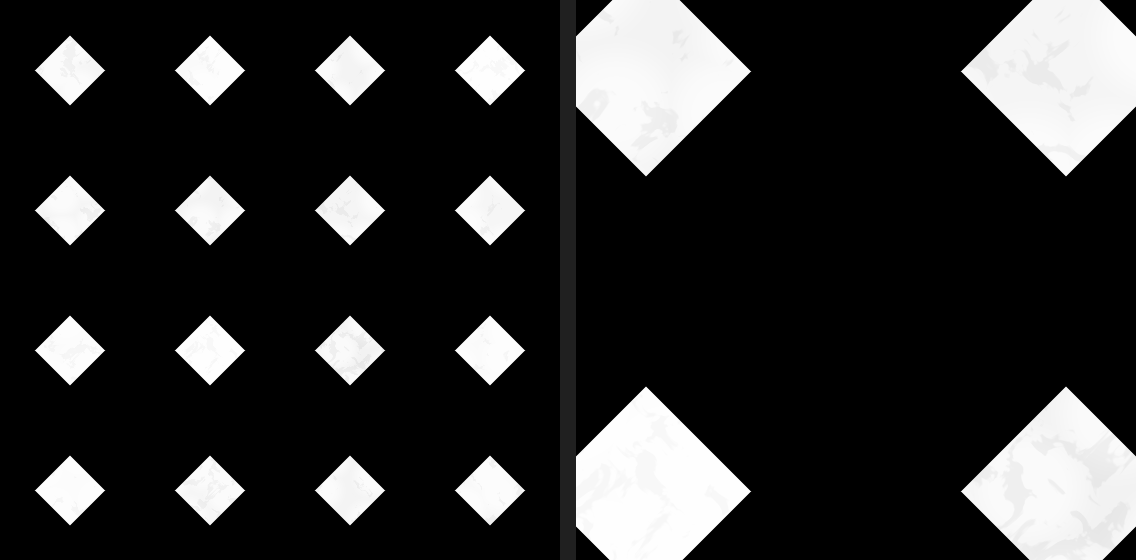
Left, the full canvas; right, a detail of the centre.
Write a WebGL 1 fragment shader that draws this pattern.

```glsl
precision highp float;
// Four by four grid of white diamonds on black, each with its own faint grey wear.

#define REPEATS 4.0
#define HALF_DIAGONAL 0.25
#define CENTER vec2(0.5, 0.4965)
#define GROUND vec3(0.0)
#define PAINT vec3(0.998)
#define CLOUD_DEPTH 0.055
#define FLAKE_DEPTH 0.045
#define CLOUD_SCALE 16.0
#define FLAKE_SCALE 32.0
#define SEED 7.0

uniform vec2 u_resolution;

const float TAU = 6.2831853;

vec2 hash2(vec2 p) {
  vec3 q = fract(p.xyx * vec3(0.1031, 0.1030, 0.0973));
  q += dot(q, q.yzx + 33.33);
  return fract((q.xx + q.yz) * q.zy);
}

// Distance to the nearest scattered point, wrapping over the unit square
float cellular(vec2 uv, float scale) {
  vec2 p = uv * scale;
  vec2 cell = floor(p);
  float nearest = 2.0;
  for (int y = -1; y <= 1; y++) {
    for (int x = -1; x <= 1; x++) {
      vec2 neighbor = cell + vec2(float(x), float(y));
      vec2 point = neighbor + hash2(mod(neighbor, scale) + scale + SEED);
      nearest = min(nearest, length(p - point));
    }
  }
  return nearest;
}

// Octaves of cellular noise, bent by periodic sines for ragged outlines
float mottle(vec2 uv, float scale) {
  vec2 warped = uv + 0.006 * sin(TAU * (uv.yx * 13.0 + uv * 5.0))
                   + 0.002 * sin(TAU * (uv.yx * 41.0 - uv * 17.0));
  float sum = 0.0;
  float weight = 0.5;
  for (int i = 0; i < 4; i++) {
    sum += weight * cellular(warped, scale);
    scale *= 2.0;
    weight *= 0.6;
  }
  return sum / 1.088;
}

void main() {
  vec2 uv = gl_FragCoord.xy / u_resolution;
  float pixel = 1.0 / min(u_resolution.x, u_resolution.y);

  // Repeated diamond
  vec2 grid = uv * REPEATS;
  vec2 tile = mod(floor(grid), REPEATS);
  vec2 local = fract(grid) - CENTER;
  float edge = (abs(local.x) + abs(local.y) - HALF_DIAGONAL) * 0.7071 / REPEATS;
  float diamond = 1.0 - smoothstep(-0.6 * pixel, 0.6 * pixel, edge);

  // Wear: soft clouds and crisp flakes, in amounts that vary by tile
  vec2 wear = hash2(tile * 3.0 + SEED);
  float cloud = smoothstep(0.3, 0.75, cellular(uv, CLOUD_SCALE));
  float threshold = mix(0.58, 0.44, wear.y);
  float flake = smoothstep(threshold, threshold + 0.07, mottle(uv, FLAKE_SCALE));
  float shade = CLOUD_DEPTH * wear.x * (0.35 + 0.65 * cloud)
              + FLAKE_DEPTH * flake * mix(0.5, 1.0, wear.x);

  gl_FragColor = vec4(mix(GROUND, PAINT - shade, diamond), 1.0);
}
```
